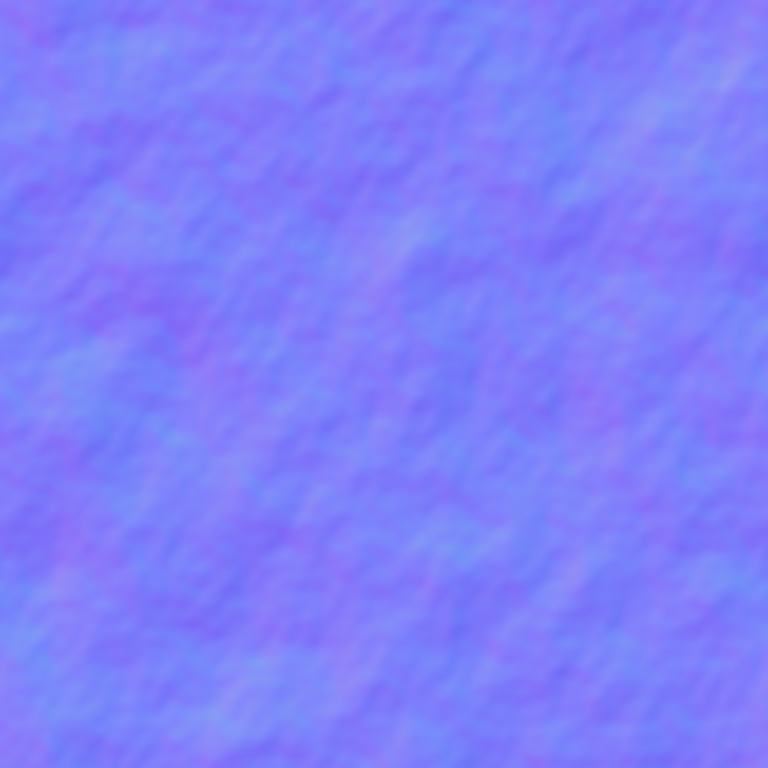
Write a three.js fragment shader that draws this texture map.

```glsl
// Tiling normal map of a softly creased, uneven surface.
// A height field sums wrapped gradient noise on a square and a sheared lattice;
// its slopes, taken by central differences, become the red and green channels.

varying vec2 vUv;

float hash(vec2 p) {
  return fract(sin(dot(p, vec2(127.1, 311.7))) * 43758.5453);
}

// Dot product of a random unit gradient with the offset from its lattice point
float corner(vec2 cell, vec2 offset, float period, float seed) {
  float angle = 6.28318 * hash(mod(cell, period) + seed);
  return dot(vec2(cos(angle), sin(angle)), offset);
}

// Gradient noise that wraps after a whole number of cells
float noise(vec2 p, float period, float seed) {
  vec2 i = floor(p);
  vec2 f = p - i;
  vec2 w = f * f * f * (f * (f * 6.0 - 15.0) + 10.0);
  vec2 x = vec2(1.0, 0.0);
  vec2 y = vec2(0.0, 1.0);
  float low = mix(corner(i, f, period, seed), corner(i + x, f - x, period, seed), w.x);
  float high = mix(corner(i + y, f - y, period, seed), corner(i + 1.0, f - 1.0, period, seed), w.x);
  return mix(low, high, w.y);
}

// Octaves with slowly fading slope; the sheared layer streaks along the diagonal
float height(vec2 p) {
  vec2 sheared = vec2(p.x, p.y - p.x);
  float sum = 0.0;
  float slope = 1.0;
  float scale = 1.0;
  for (int k = 0; k < 4; k++) {
    float square = 5.0 * scale;
    float streak = 3.0 * scale;
    sum += slope * noise(p * square, square, 17.0 + square) / square;
    sum += 0.5 * slope * noise(sheared * streak, streak, 71.0 + streak) / streak;
    slope *= 0.88;
    scale *= 2.0;
  }
  return sum;
}

void main() {
  // The wide step also softens the finest creases
  vec2 e = vec2(0.004, 0.0);
  vec2 slope = vec2(height(vUv + e.xy) - height(vUv - e.xy),
                    height(vUv + e.yx) - height(vUv - e.yx)) / (2.0 * e.x);

  // Green points down, so diagonal creases read as light and dark
  vec2 tilt = slope * vec2(0.019, -0.026);
  float blue = 0.984 - 2.0 * dot(tilt, tilt);
  gl_FragColor = vec4(vec2(0.498, 0.499) + tilt, blue, 1.0);
}
```
